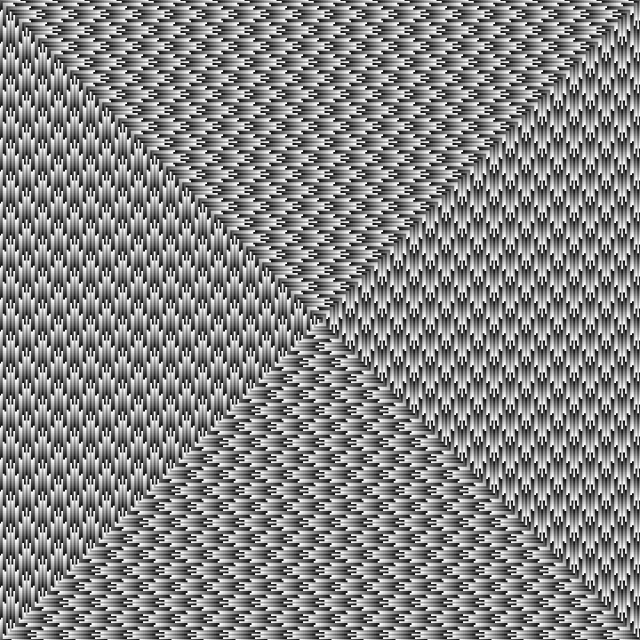
A Shadertoy shader for this pattern:

```glsl
// A square spiral of tiny cells whose grey ramp repeats every 18 steps, weaving four fields of feathers.

// Step count along the counterclockwise spiral; each ring starts past its lower left corner
float spiralStep(vec2 cell) {
    float ring = max(abs(cell.x), abs(cell.y));
    float side, along;
    if (cell.y < 0.5 - ring && cell.x > 0.5 - ring) {
        side = 0.0; along = ring + cell.x;      // bottom, rightwards
    } else if (cell.x > ring - 0.5 && cell.y > 0.5 - ring) {
        side = 1.0; along = ring + cell.y;      // right, upwards
    } else if (cell.y > ring - 0.5) {
        side = 2.0; along = ring - cell.x;      // top, leftwards
    } else {
        side = 3.0; along = ring - cell.y;      // left, downwards
    }
    float inner = 2.0 * ring - 1.0;
    return inner * inner - 1.0 + 2.0 * ring * side + along;
}

// The ramp falls from white to near black, starting mid grey in the centre cell
float spiralGrey(vec2 p) {
    vec2 cell = floor(p * 360.0 + 0.5);
    return 1.0 - mod(floor(spiralStep(cell) + 11.5), 18.0) / 18.0;
}

void mainImage(out vec4 fragColor, in vec2 fragCoord) {
    float canvas = min(iResolution.x, iResolution.y);
    float grey = 0.0;

    // Average a 4 by 4 grid of samples to smooth the cell edges
    for (int i = 0; i < 16; i++) {
        vec2 jitter = (vec2(i % 4, i / 4) + 0.5) / 4.0 - 0.5;
        grey += spiralGrey((fragCoord + jitter - 0.5 * iResolution.xy) / canvas);
    }
    fragColor = vec4(vec3(grey / 16.0), 1.0);
}
```
